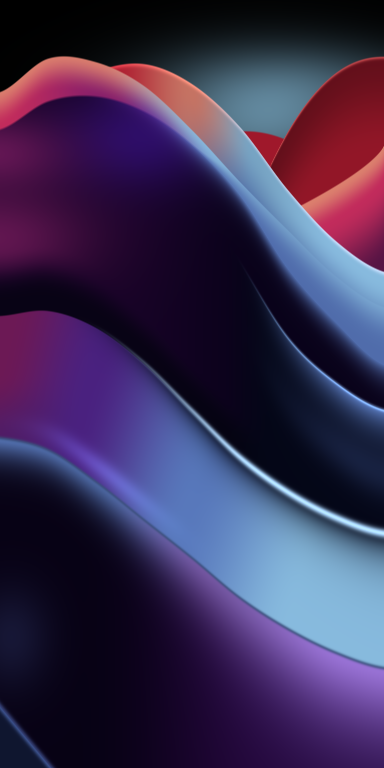
Reproduce this background procedurally as a Shadertoy shader.

```glsl
// Glossy flowing folds in magenta, violet and ice blue under a dark sky.

// Fold outlines: depth below the top edge, in canvas widths, at x = 0, 1/8 .. 1
const float BACK[9]   = float[9](.34, .25, .186, .167, .219, .331, .495, .628, .708);
const float PINK[9]   = float[9](.24, .153, .162, .224, .339, .474, .60, .72, .80);
const float DARK[9]   = float[9](.339, .266, .253, .292, .378, .508, .70, .84, .95);
const float CREASE[9] = float[9](0., .1, .2, .33, .48, .682, .88, .997, 1.068);
const float RIBBON[9] = float[9](.823, .81, .854, .948, 1.073, 1.195, 1.286, 1.352, 1.393);
const float FRONT[9]  = float[9](1.141, 1.172, 1.255, 1.354, 1.453, 1.557, 1.638, 1.70, 1.74);

const vec3 NIGHT   = vec3(.035, .008, .10);
const vec3 NAVY    = vec3(.015, .025, .09);
const vec3 PLUM    = vec3(.09, .01, .15);
const vec3 INDIGO  = vec3(.17, .05, .40);
const vec3 VIOLET  = vec3(.29, .13, .50);
const vec3 LILAC   = vec3(.56, .42, .78);
const vec3 MAGENTA = vec3(.48, .11, .38);
const vec3 ROSE    = vec3(.76, .17, .36);
const vec3 RED     = vec3(.52, .08, .14);
const vec3 SALMON  = vec3(.86, .50, .43);
const vec3 STEEL   = vec3(.30, .41, .64);
const vec3 SKY     = vec3(.53, .73, .87);
const vec3 ICE     = vec3(.72, .90, 1.);
const vec3 HAZE    = vec3(.36, .50, .58);

// Smooth Catmull-Rom height through nine even knots
float outline(float k[9], float x) {
    float s = clamp(x, 0., .9999) * 8.;
    int i = int(s);
    float t = fract(s);
    float a = k[max(i - 1, 0)], b = k[i], c = k[i + 1], d = k[min(i + 2, 8)];
    return b + .5 * t * (c - a + t * (2. * a - 5. * b + 4. * c - d + t * (3. * (b - c) + d - a)));
}

float cover(float d) {
    float aa = 1.2 / iResolution.x;
    return smoothstep(-aa, aa, d);
}

float glow(vec2 p, vec2 center, vec2 radius) {
    vec2 q = (p - center) / radius;
    return exp(-dot(q, q));
}

float line(float d, float width) {
    return exp(-d * d / (width * width));
}

vec3 ramp(float x, vec3 a, vec3 b, vec3 c, vec3 d, vec3 stops) {
    vec3 col = mix(a, b, smoothstep(0., stops.x, x));
    col = mix(col, c, smoothstep(stops.x, stops.y, x));
    return mix(col, d, smoothstep(stops.y, stops.z, x));
}

vec3 sky(vec2 p) {
    vec3 col = HAZE * glow(p, vec2(.69, .31), vec2(.31, .16));
    return col + .25 * HAZE * glow(p, vec2(.85, .2), vec2(.4, .09));
}

// Red petal and the pink fold beside it, upper right
vec3 petals(vec3 col, vec2 p) {
    float away = max(1. - p.x, 0.);
    float small = p.y - .342 - 2. * (p.x - .64) * (p.x - .64);
    col = mix(col, RED * 1.2, cover(small) * cover(p.x - .6));
    float top = p.y - .148 - .27 * pow(away / .29, 2.2);
    vec3 petal = mix(RED * .75, RED * 1.1, smoothstep(.0, .25, top));
    petal += SALMON * .45 * line(top, .006);
    col = mix(col, petal, cover(top) * cover(p.x - .705));
    float low = p.y - .378 - .152 * pow(away / .206, .72);
    vec3 pink = mix(SALMON, ROSE, smoothstep(0., .09, low));
    pink = mix(pink, MAGENTA * .7, smoothstep(.08, .3, low));
    return mix(col, pink, cover(low) * cover(p.x - .72));
}

// Red fold turning to ice blue, then the pink ridge in front of it
vec3 ridges(vec3 col, vec2 p) {
    float d = p.y - outline(BACK, p.x);
    vec3 back = ramp(p.x - .28, RED * 1.3, SALMON * .9, SKY * .88, SKY, vec3(.22, .38, .6));
    back = mix(back, STEEL, smoothstep(.02, .22, d) * smoothstep(.4, .65, p.x));
    back += SALMON * .3 * line(d, .008);
    col = mix(col, back, cover(d));
    d = p.y - outline(PINK, p.x);
    vec3 body = ramp(p.x, ROSE, MAGENTA * 1.1, VIOLET * 1.2, STEEL * 1.15, vec3(.29, .42, .6));
    vec3 rim = mix(SALMON, SKY, smoothstep(.25, .55, p.x));
    vec3 ridge = mix(rim, body, smoothstep(-.01, .09, d));
    return mix(col, ridge, cover(d) * (1. - .65 * smoothstep(.5, .85, p.x)));
}

// Broad dark fold with a blue crease on its right side
vec3 darkFold(vec3 col, vec2 p) {
    float d = p.y - outline(DARK, p.x);
    float under = outline(RIBBON, p.x) - p.y;
    vec3 body = mix(PLUM, NIGHT, smoothstep(.3, .7, p.x));
    body = mix(body, INDIGO, glow(p, vec2(.36, .36), vec2(.2, .13)));
    body = mix(body, MAGENTA, .75 * glow(p, vec2(-.02, .4), vec2(.2, .1)));
    float band = smoothstep(.05, .17, under);
    body = mix(body, MAGENTA * .9, .85 * band * glow(p, vec2(-.02, .62), vec2(.25, .13)));
    body = mix(body, NAVY * .6, (1. - smoothstep(.04, .13, under)) * .7);
    float rim = smoothstep(.2, .5, p.x) * exp(-max(d, 0.) / .025);
    body = mix(body, mix(VIOLET, STEEL, smoothstep(.35, .55, p.x)) * 1.2, rim * .85);
    float soft = .006 + .2 * smoothstep(.5, .9, p.x);
    col = mix(col, body, smoothstep(-soft, soft * .5, d));
    // Crease
    float c = p.y - outline(CREASE, p.x);
    float right = smoothstep(.6, .95, p.x);
    vec3 lower = mix(NAVY, STEEL * 1.2, right * exp(-max(c, 0.) / .055));
    lower += STEEL * .2 * right * line(c - .17, .06);
    col = mix(col, lower, cover(c) * smoothstep(.58, .72, p.x));
    return col + SKY * .5 * line(c, .005) * smoothstep(.61, .78, p.x);
}

// Bright ribbon running from magenta to sky blue
vec3 ribbon(vec3 col, vec2 p) {
    float d = p.y - outline(RIBBON, p.x);
    float toFront = outline(FRONT, p.x) - p.y;
    vec3 body = ramp(p.x + .25 * (d - .15), MAGENTA * .88, VIOLET, STEEL * 1.15, SKY, vec3(.24, .52, .8));
    body = mix(body, VIOLET * .85, .6 * smoothstep(.15, .32, d) * (1. - smoothstep(0., .25, p.x)));
    body += STEEL * .35 * line(toFront - .045, .03) * glow(p, vec2(.28, 1.2), vec2(.16, .2));
    float shade = exp(-max(d, 0.) / mix(.025, .055, p.x)) * smoothstep(.12, .6, p.x);
    body = mix(body, NAVY, shade);
    col = mix(col, body, cover(d));
    float shine = smoothstep(.2, .7, p.x);
    return col + ICE * shine * line(d + .004, .004 + .007 * shine);
}

// Nearest fold, with lit upper edge and dim lower left corner
vec3 frontFold(vec3 col, vec2 p) {
    float d = p.y - outline(FRONT, p.x);
    vec3 lit = ramp(p.x, STEEL * 1.1, STEEL, LILAC * .82, LILAC * 1.08, vec3(.25, .55, .9));
    vec3 deep = mix(NIGHT * .8, PLUM * 1.3, smoothstep(.2, .7, p.x));
    vec3 body = mix(deep, VIOLET * .8, smoothstep(.3, .8, p.x) * exp(-max(d, 0.) / .3));
    float width = mix(.055, .16, smoothstep(.1, .9, p.x));
    body = mix(body, lit, exp(-pow(max(d, 0.) / width, 1.4)));
    body += STEEL * .2 * glow(p, vec2(.03, 1.66), vec2(.1, .13));
    float corner = p.y - 1.84 - 1.2 * p.x;
    body = mix(body, NAVY + STEEL * .15, cover(corner));
    body += STEEL * .55 * line(corner, .012);
    col = mix(col, body, cover(d));
    return mix(col, STEEL * .75, .75 * line(d, .005));
}

void mainImage(out vec4 fragColor, in vec2 fragCoord) {
    vec2 uv = fragCoord / iResolution.xy;
    vec2 p = vec2(uv.x, 2. * (1. - uv.y));
    vec3 col = petals(sky(p), p);
    col = ridges(col, p);
    col = darkFold(col, p);
    col = ribbon(col, p);
    col = frontFold(col, p);
    fragColor = vec4(clamp(col, 0., 1.), 1.);
}
```
